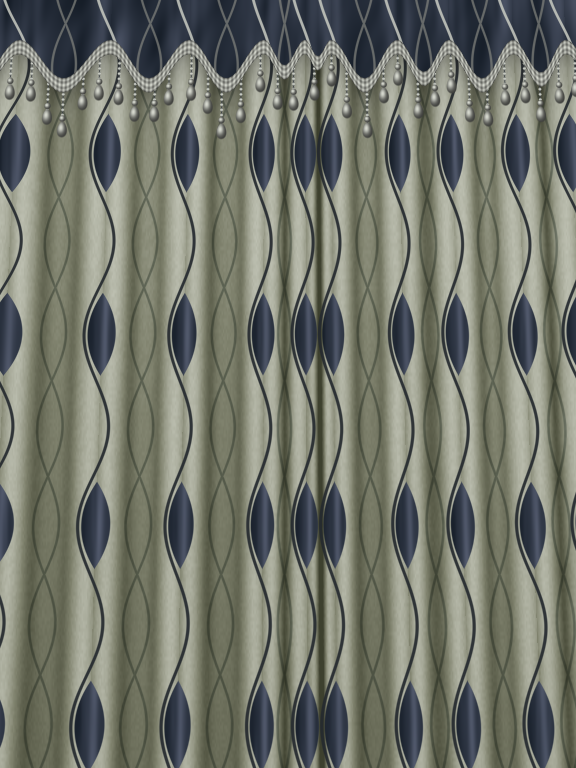
Write a WebGL 2 fragment shader that draws this pattern.

```glsl
#version 300 es
precision highp float;
uniform vec2 u_resolution;
out vec4 outColor;

const float TAU = 6.2831853;
const float FOLDS[12] = float[12](-0.11, 0.024, 0.186, 0.325, 0.458, 0.530,
                                  0.576, 0.694, 0.785, 0.899, 0.992, 1.11);
const vec3 CLOTH_DARK = vec3(0.24, 0.25, 0.18);
const vec3 CLOTH_MID = vec3(0.50, 0.51, 0.43);
const vec3 CLOTH_LIGHT = vec3(0.81, 0.82, 0.77);
const vec3 NAVY_DARK = vec3(0.08, 0.11, 0.15);
const vec3 NAVY_SHEEN = vec3(0.36, 0.39, 0.47);
const vec3 CORD = vec3(0.14, 0.16, 0.18);
const vec3 SILVER = vec3(0.86, 0.87, 0.83);

float hash(vec2 p) {
  return fract(sin(dot(p, vec2(127.1, 311.7))) * 43758.5);
}

float noise(vec2 p) {
  vec2 i = floor(p), f = fract(p);
  f = f * f * (3.0 - 2.0 * f);
  return mix(mix(hash(i), hash(i + vec2(1, 0)), f.x),
             mix(hash(i + vec2(0, 1)), hash(i + vec2(1, 1)), f.x), f.y);
}

float bump(float x, float center, float width) {
  float d = (x - center) / width;
  return exp(-d * d);
}

float cover(float d, float px) { return 1.0 - smoothstep(-px, px, d); }

float stripe(float d, float halfWidth, float px) {
  return cover(abs(d) - halfWidth, px);
}

// Neighbouring fold centers on the left and right of x
vec2 foldGap(float x) {
  vec2 gap = vec2(FOLDS[0], FOLDS[1]);
  for (int i = 1; i < 11; i++)
    if (x >= FOLDS[i]) gap = vec2(FOLDS[i], FOLDS[i + 1]);
  return gap;
}

float leafHalfWidth(float x) { return 0.0185 + 0.03 * (x - 0.6) * (x - 0.6); }

// Rows grow slightly taller towards the floor
float rowAt(float y) {
  return (sqrt(0.0934 + 0.0347 * (y - 0.2656)) - 0.3056) / 0.01736;
}

float leafDistance(float dx, float row, float halfWidth) {
  float t = (row - round(row)) / 0.222;
  return abs(dx) - halfWidth * (1.0 - t * t);
}

float waveOffset(float row, float halfWidth) {
  return -halfWidth * (0.28 + 0.97 * cos(TAU * row));
}

float trimHeight(float x) {
  vec2 gap = foldGap(x);
  float width = gap.y - gap.x;
  float t = (x - gap.x) / width;
  return 0.082 + min(0.066, 0.6 * width) * (0.5 - 0.5 * cos(TAU * t));
}

vec3 clothRamp(float light) {
  vec3 low = mix(CLOTH_DARK, CLOTH_MID, clamp(light * 2.0, 0.0, 1.0));
  return mix(low, CLOTH_LIGHT, clamp(light * 2.0 - 1.0, 0.0, 1.0));
}

// Bead shade in x, coverage in y
vec2 bead(vec2 p, vec2 radius, float px) {
  float r = length(p / radius);
  float shine = bump(length(p / radius - vec2(-0.25, -0.25)), 0.0, 0.75);
  return vec2(0.25 + 0.72 * shine, cover((r - 1.0) * radius.x, px));
}

void main() {
  vec2 uv = gl_FragCoord.xy / u_resolution;
  vec2 p = vec2(uv.x, (1.0 - uv.y) * 4.0 / 3.0);
  float px = 0.8 / u_resolution.x;
  float x = 0.495 + (p.x - 0.495) / (1.0 + 0.1 * (p.y - 0.27));
  float row = rowAt(p.y);
  vec2 gap = foldGap(x);
  float width = gap.y - gap.x;
  float t = (x - gap.x) / width;
  vec2 halfW = vec2(leafHalfWidth(gap.x), leafHalfWidth(gap.y));
  vec2 side = x - gap;

  // Light on the folds, shadow in the recesses
  float d = side.x / halfW.x, e = -side.y / halfW.y;
  float ridge = max(bump(d, 0.75, 0.85), bump(e, 0.65, 0.95));
  float valley = 0.42 + 0.17 * bump(t, 0.5, 0.3) + 0.1 * (hash(gap) - 0.5);
  valley -= 0.28 * bump(d, 2.1, 0.5) + 0.2 * bump(e, 2.0, 0.4);
  valley *= mix(1.12, 0.6, p.y * 0.75);
  float light = mix(valley, 0.88 - 0.08 * p.y, ridge);
  float narrow = 1.0 - smoothstep(0.05, 0.08, width);
  light -= narrow * 0.85 * bump(t, 0.5, 0.16);
  light += 0.06 * (noise(p * vec2(420.0, 160.0)) - 0.5);
  light += 0.05 * (noise(p * vec2(60.0, 4.0)) - 0.5);
  vec3 color = clothRamp(light);

  // Woven chains between the folds
  float chainX = abs(x - 0.5 * (gap.x + gap.y));
  float chainEdge = abs(min(0.021, 0.15 * width) * cos(TAU * row));
  float chain = stripe(chainX - chainEdge, 0.0021, px) * step(0.05, width);
  color = mix(color, color * vec3(0.70, 0.73, 0.72), chain);

  // Leaves and wavy cords on each fold
  float cord = 0.0;
  for (int i = 0; i < 2; i++) {
    float line = stripe(side[i] - waveOffset(row, halfW[i]), 0.0026, px);
    cord = max(cord, line);
    float leaf = cover(leafDistance(side[i], row, halfW[i]), px);
    float across = side[i] / halfW[i];
    float sheen = 0.32 + 0.48 * bump(across, 0.25, 0.3) - 0.2 * bump(across, -0.9, 0.4);
    sheen += 0.15 * (noise(p * vec2(180.0, 12.0)) - 0.5);
    color = mix(color, CORD, line * 0.92);
    color = mix(color, mix(NAVY_DARK, NAVY_SHEEN, sheen), leaf);
  }

  // Soft shadow under the valance
  float trim = trimHeight(x);
  float below = p.y - trim;
  color *= 1.0 - 0.4 * exp(-max(below, 0.0) * 28.0);

  // Hanging beads
  float cell = 0.031;
  float id = floor(x / cell);
  float beadX = (id + 0.5 + 0.3 * (hash(vec2(id, 3.0)) - 0.5)) * cell;
  float drop = trimHeight(beadX) + 0.052 + 0.03 * hash(vec2(id, 8.0));
  vec2 q = vec2(x - beadX, p.y - drop);
  float strand = stripe(q.x, 0.0016 + 0.0009 * sin(p.y * 700.0), px);
  strand *= step(0.0, below) * step(q.y, 0.0);
  color = mix(color, mix(CORD, SILVER, 0.5 + 0.4 * sin(p.y * 700.0)), strand);
  vec2 small = bead(q + vec2(0.0, 0.019), vec2(0.0055), px);
  vec2 large = bead(q, vec2(0.0085 + 0.12 * clamp(q.y, -0.01, 0.01), 0.0135), px);
  color = mix(color, SILVER * small.x, small.y);
  color = mix(color, SILVER * large.x, large.y);

  // Dark valance with pale cords
  float gloss = 0.6 * ridge * noise(vec2(x * 70.0, p.y * 9.0));
  gloss += 0.3 * noise(vec2(x * 45.0 + p.y * 12.0, p.y * 14.0));
  vec3 valance = mix(NAVY_DARK, NAVY_SHEEN, gloss);
  valance = mix(valance, SILVER * 0.6, chain * 0.7);
  valance = mix(valance, SILVER * 0.92, cord * 0.85);
  color = mix(color, valance, cover(below, px));

  // Braided trim
  float weave = sin(x * 430.0 + below * 330.0) * sin(x * 430.0 - below * 330.0);
  float braid = 0.72 + 0.25 * weave - 0.25 * smoothstep(0.007, 0.012, abs(below));
  color = mix(color, SILVER * braid, stripe(below, 0.0125, px));

  outColor = vec4(clamp(color, 0.0, 1.0), 1.0);
}
```
